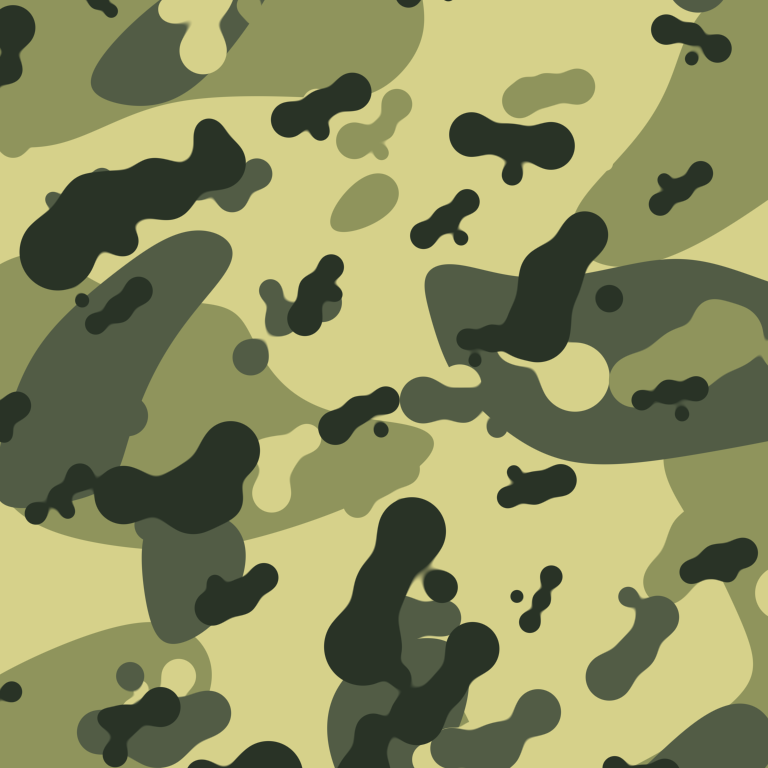
Reproduce this pattern procedurally as a WebGL 1 fragment shader.

```glsl
precision highp float;
// Woodland camouflage in four flat greens with crisp edges. Two broad patch
// fields (sums of random plane waves) lie on a pale ground, and layers of
// scattered lobed blobs (smoothly joined circles) are painted over them.

uniform vec2 u_resolution;

const vec3 PALE  = vec3(0.84, 0.82, 0.54);
const vec3 OLIVE = vec3(0.56, 0.58, 0.36);
const vec3 MOSS  = vec3(0.32, 0.36, 0.27);
const vec3 DARK  = vec3(0.16, 0.20, 0.15);

const float GRAIN_ANGLE = 0.45;    // main direction of all shapes
const float TURN        = 0.65;    // largest turn of a blob off the grain
const float STRETCH     = 0.65;    // wave frequency along / across the grain
const float LOW_FREQ    = 1.4;     // patch waves per canvas
const float HIGH_FREQ   = 4.0;
const float OLIVE_LEVEL = 0.23;    // patch thresholds in standard deviations
const float MOSS_LEVEL  = 0.74;
const float CELL        = 0.2;     // spacing of the scattered blobs
const float JITTER      = 0.3;
const float MIN_SCALE   = 0.6;
const float MAX_SCALE   = 1.5;
const float JOIN        = 0.16;    // softness between the lobes of a blob
const float MERGE       = 0.08;    // softness between touching blobs
const float PALE_SHARE  = 0.30;    // share of cells that hold a blob
const float OLIVE_SHARE = 0.30;
const float MOSS_SHARE  = 0.35;
const float DARK_SHARE  = 1.0;

const float TAU = 6.2831853;
const int WAVES = 14;

float hash(vec2 p) {
  return fract(sin(dot(p, vec2(12.9898, 78.233))) * 43758.5453);
}

mat2 rotation(float angle) {
  float c = cos(angle), s = sin(angle);
  return mat2(c, -s, s, c);
}

float smoothMin(float a, float b, float k) {
  float h = max(k - abs(a - b), 0.0) / k;
  return min(a, b) - h * h * k * 0.25;
}

// Approximate signed distance to the patches where the wave sum is high
float patchDistance(vec2 p, float level, float seed) {
  float value = 0.0, power = 0.0;
  vec2 slope = vec2(0.0);
  for (int i = 0; i < WAVES; i++) {
    float n = float(i);
    float angle = 0.5 * TAU * (n + hash(vec2(n, seed))) / float(WAVES);
    float freq = mix(LOW_FREQ, HIGH_FREQ, hash(vec2(n, seed + 3.7)));
    vec2 k = TAU * freq * vec2(STRETCH * cos(angle), sin(angle));
    float phase = dot(k, p) + TAU * hash(vec2(n, seed + 8.3));
    float amp = 1.0 / freq;
    value += amp * cos(phase);
    slope -= amp * k * sin(phase);
    power += 0.5 * amp * amp;
  }
  return (level * sqrt(power) - value) / max(length(slope), 0.001);
}

// One blob: a bent row of three circles and a small side knob
float blobDistance(vec2 p, vec2 id) {
  float d = 10.0;
  for (int i = 0; i < 3; i++) {
    float n = float(i);
    float bend = 0.24 * (hash(id + 5.1 + n) - 0.5);
    float radius = mix(0.10, 0.18, hash(id + 9.4 + n));
    d = smoothMin(d, length(p - vec2(0.27 * (n - 1.0), bend)) - radius, JOIN);
  }
  float side = hash(id + 14.2) < 0.5 ? -1.0 : 1.0;
  vec2 knob = vec2(0.5 * (hash(id + 17.6) - 0.5), 0.21 * side);
  return smoothMin(d, length(p - knob) - 0.07, 0.1);
}

// Jittered grid of blobs with random size and turn
float scatterDistance(vec2 p, float share, float seed) {
  vec2 q = p / CELL + seed * vec2(0.37, 0.61);
  vec2 home = floor(q);
  float d = 10.0;
  for (int y = -1; y <= 1; y++) {
    for (int x = -1; x <= 1; x++) {
      vec2 cell = home + vec2(float(x), float(y));
      vec2 id = cell + seed * vec2(1.73, 2.19);
      if (hash(id + 0.5) > share) continue;
      vec2 shift = vec2(hash(id + 21.3), hash(id + 27.8)) - 0.5;
      vec2 center = cell + 0.5 + 2.0 * JITTER * shift;
      float pick = hash(id + 33.1);
      float scale = mix(MIN_SCALE, MAX_SCALE, pick * pick);
      float turn = TURN * (2.0 * hash(id + 38.9) - 1.0);
      vec2 local = rotation(turn) * (q - center) / scale;
      d = smoothMin(d, blobDistance(local, id) * scale, MERGE);
    }
  }
  return d * CELL;
}

vec3 paint(vec3 under, vec3 over, float d, float pixel) {
  return mix(over, under, smoothstep(-0.75 * pixel, 0.75 * pixel, d));
}

void main() {
  float pixel = 1.0 / min(u_resolution.x, u_resolution.y);
  vec2 p = rotation(-GRAIN_ANGLE) * vec2(1.0, -1.0) * 0.0
         + rotation(GRAIN_ANGLE) * gl_FragCoord.xy * pixel;

  // Broad patches
  vec3 color = PALE;
  color = paint(color, OLIVE, patchDistance(p, OLIVE_LEVEL, 1.3), pixel);
  color = paint(color, MOSS, patchDistance(p, MOSS_LEVEL, 6.1), pixel);

  // Scattered blobs, darkest on top
  color = paint(color, PALE, scatterDistance(p, PALE_SHARE, 11.0), pixel);
  color = paint(color, OLIVE, scatterDistance(p, OLIVE_SHARE, 23.0), pixel);
  color = paint(color, MOSS, scatterDistance(p, MOSS_SHARE, 37.0), pixel);
  color = paint(color, DARK, scatterDistance(p, DARK_SHARE, 53.0), pixel);

  gl_FragColor = vec4(color, 1.0);
}
```
